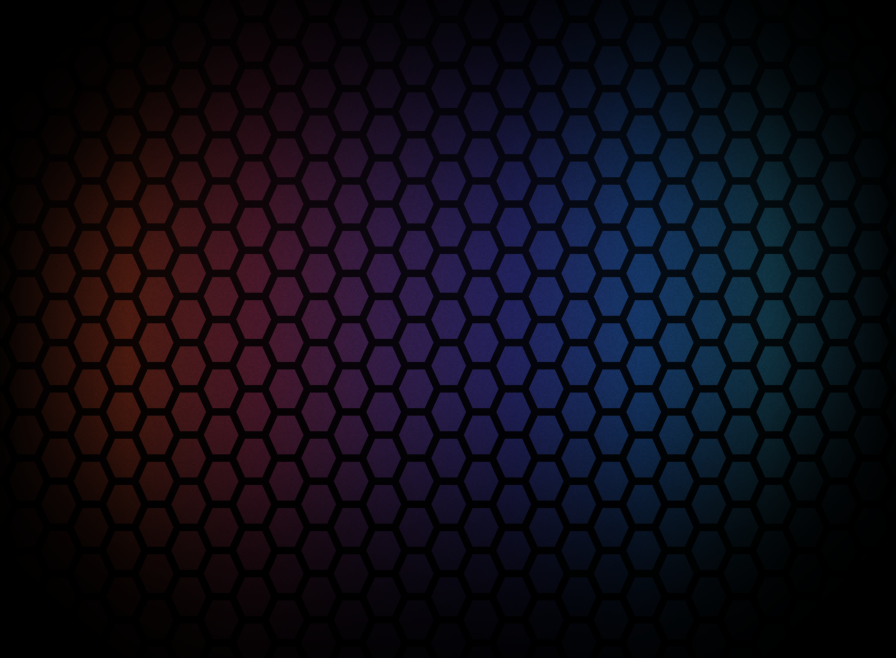
A WebGL 2 fragment shader for this background:

```glsl
#version 300 es
precision highp float;

uniform vec2 u_resolution;
out vec4 fragColor;

float hash(vec2 cell) {
    vec3 h = fract(vec3(cell.xyx) * 0.1031);
    h += dot(h, h.yzx + 33.33);
    return fract((h.x + h.y) * h.z);
}

// Signed distance to a narrow flat-topped hexagon
float hexagon(vec2 p) {
    p = abs(p);
    vec2 slant = normalize(vec2(0.0351, 0.016));
    return max(p.y - 0.0351, dot(p - vec2(0.0327, 0.0), slant));
}

// Nearest hexagon of a lattice with the given spacing
float lattice(vec2 p, vec2 spacing) {
    return hexagon(mod(p + 0.5 * spacing, spacing) - 0.5 * spacing);
}

float honeycomb(vec2 p) {
    vec2 spacing = vec2(0.0988, 0.0702);
    p -= vec2(0.5337, 0.6197);
    return min(lattice(p, spacing), lattice(p - 0.5 * spacing, spacing));
}

// Horizontal spectrum from ember red to teal
vec3 spectrum(float x) {
    vec3 stops[8] = vec3[8](
        vec3(0.020, 0.010, 0.004), vec3(0.29, 0.10, 0.06),
        vec3(0.28, 0.09, 0.16), vec3(0.20, 0.11, 0.28),
        vec3(0.13, 0.13, 0.36), vec3(0.08, 0.21, 0.40),
        vec3(0.06, 0.20, 0.26), vec3(0.005, 0.015, 0.02));
    float t = clamp(x, 0.0, 1.0) * 7.0;
    int i = min(int(t), 6);
    return mix(stops[i], stops[i + 1], t - float(i));
}

// Vertical falloff, tighter towards both sides
float glow(vec2 uv) {
    float center = mix(0.495, 0.56, uv.x);
    float reach = mix(0.34, 0.24, smoothstep(0.2, 0.5, abs(uv.x - 0.5)));
    return exp(-pow(abs(uv.y - center) / reach, 2.4));
}

void main() {
    vec2 uv = gl_FragCoord.xy / u_resolution;
    vec2 p = gl_FragCoord.xy / u_resolution.y;
    float pixel = 1.0 / u_resolution.y;

    vec3 light = spectrum(uv.x) * glow(uv);

    // Lit cells between dark walls
    float d = honeycomb(p) + 0.0057;
    float cell = 1.0 - smoothstep(-0.8 * pixel, 0.8 * pixel, d);
    vec3 wall = light * mix(0.06, 0.26, smoothstep(0.2, 0.8, uv.y));
    vec3 color = mix(wall, light, cell);

    // Fine grain
    color *= 0.96 + 0.08 * hash(floor(p * 376.0));

    fragColor = vec4(color, 1.0);
}
```
